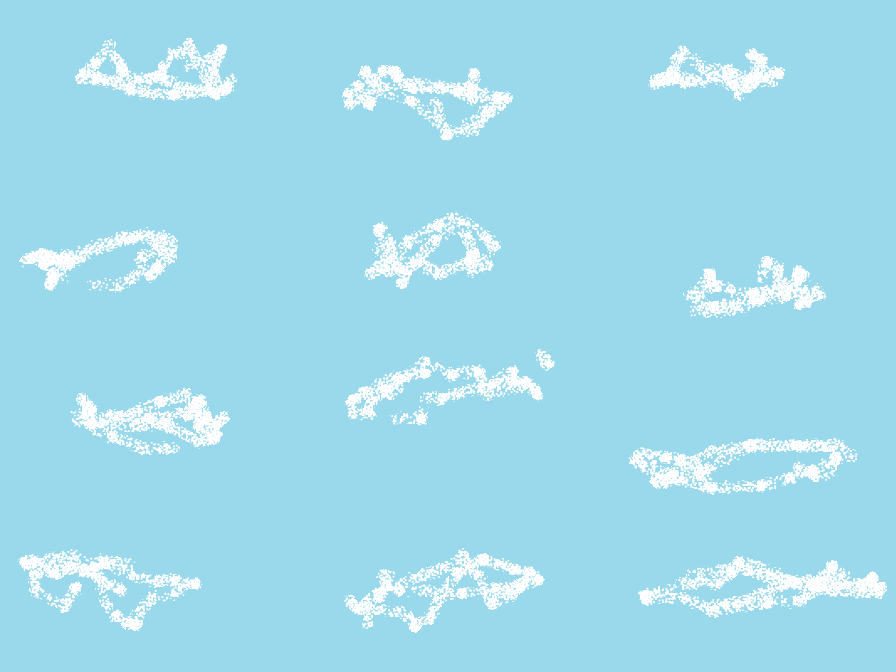
Write a Shadertoy shader that draws this texture.

```glsl
#define SKY vec3(0.60, 0.85, 0.92)
#define CHALK vec3(1.0)
#define COLUMNS 3
#define ROWS 4
#define STEPS 38
#define GRAINS 400.0
#define GRAIN_SIDE 1.12
#define STROKE_RADIUS 0.0115
#define BLOB_RADIUS 0.0105
#define SWEEPS 1.7
#define TAU 6.2832

vec2 hash2(vec2 p) {
    vec3 h = fract(p.xyx * vec3(0.1031, 0.1030, 0.0973));
    h += dot(h, h.yzx + 33.33);
    return fract((h.xx + h.yz) * h.zy);
}

float segmentDistance(vec2 p, vec2 a, vec2 b) {
    vec2 ab = b - a;
    float t = clamp(dot(p - a, ab) / max(dot(ab, ab), 1e-6), 0.0, 1.0);
    return length(p - a - ab * t);
}

// Hand-drawn path of a cloud: layered sines, thin towards both ends
vec2 scribble(float stepIndex, float id, vec2 halfSize) {
    float a = TAU * stepIndex / float(STEPS);
    vec2 phase = TAU * hash2(vec2(id, 7.0));
    vec2 wobble = hash2(vec2(stepIndex, id + 60.0)) - 0.5;
    float x = 0.82 * sin(SWEEPS * a + phase.x) + 0.2 * sin(4.7 * a + phase.y);
    float y = 0.6 * sin(2.6 * a + phase.y) + 0.3 * sin(5.3 * a + phase.x);
    y *= 1.0 - 0.6 * x * x;
    float tilt = hash2(vec2(id, 19.0)).x - 0.5;
    return halfSize * (vec2(x, y + tilt * x) + wobble * vec2(0.12, 0.45));
}

// Chance that a grain of spray lands on a point near one cloud
float cloudSpray(vec2 p, float id, vec2 halfSize) {
    float bare = 1.0;
    vec2 last = scribble(0.0, id, halfSize);
    for (int i = 1; i <= STEPS; i++) {
        vec2 next = scribble(float(i), id, halfSize);
        vec2 pick = hash2(vec2(float(i) + 90.0, id + 31.0));
        float strength = pick.x < 0.1 ? 0.0 : mix(0.22, 0.62, pick.x);
        float stroke = segmentDistance(p, last, next) / STROKE_RADIUS;
        bare *= 1.0 - strength * (1.0 - smoothstep(0.35, 1.0, stroke));
        // Dense spots where the can rests
        float blob = length(p - next) / BLOB_RADIUS;
        bare *= 1.0 - step(0.68, pick.y) * 0.95 * (1.0 - smoothstep(0.45, 1.0, blob));
        last = next;
    }
    return 1.0 - bare;
}

// Clouds on a loose, staggered grid
float skySpray(vec2 p, float aspect) {
    float bare = 1.0;
    for (int i = 0; i < COLUMNS * ROWS; i++) {
        float id = float(i) + 3.0;
        vec2 cell = vec2(i % COLUMNS, i / COLUMNS);
        vec2 jitter = hash2(vec2(id, 43.0)) - 0.5;
        vec2 center = (cell + 0.5) / vec2(COLUMNS, ROWS);
        center.y += 0.06 * (mod(cell.x, 2.0) - 0.5);
        center += jitter * vec2(0.12, 0.09);
        vec2 halfSize = mix(vec2(0.10, 0.036), vec2(0.19, 0.062), hash2(vec2(id, 71.0)));
        vec2 q = p - center * vec2(aspect, 1.0);
        if (all(lessThan(abs(q), halfSize * 1.6 + 0.02))) {
            bare *= 1.0 - cloudSpray(q, id, halfSize);
        }
    }
    return 1.0 - bare;
}

// Area of a pixel covered by scattered square grains
float grainCover(vec2 p, float chance, float pixel) {
    vec2 g = p * GRAINS;
    vec2 home = floor(g);
    float width = pixel * GRAINS;
    float cover = 0.0;
    for (int y = -1; y <= 1; y++) {
        for (int x = -1; x <= 1; x++) {
            vec2 cell = home + vec2(x, y);
            float present = step(hash2(cell + 137.0).x, chance);
            vec2 spot = cell + 0.5 + 0.5 * (hash2(cell + 911.0) - 0.5);
            vec2 overlap = 0.5 * (GRAIN_SIDE + width) - abs(g - spot);
            overlap = clamp(overlap, vec2(0.0), vec2(min(width, GRAIN_SIDE))) / width;
            cover += present * overlap.x * overlap.y;
        }
    }
    return min(cover, 1.0);
}

void mainImage(out vec4 fragColor, in vec2 fragCoord) {
    vec2 p = fragCoord / iResolution.y;
    float chance = skySpray(p, iResolution.x / iResolution.y);
    float cover = chance > 0.001 ? grainCover(p, chance, 1.0 / iResolution.y) : 0.0;
    fragColor = vec4(mix(SKY, CHALK, cover), 1.0);
}
```
